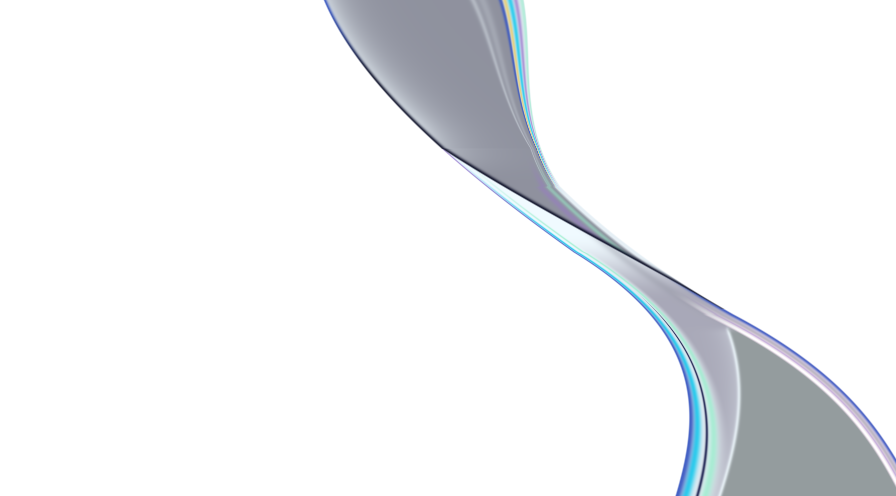
A WebGL 2 fragment shader for this background:

```glsl
#version 300 es
precision highp float;
// A twisted glass ribbon on white. Its left edge, fold and right edge are cubics
// in height; distances to them drive the grey body, the pale glows and the
// iridescent stripes that run along the rims.

uniform vec2 u_resolution;
out vec4 outColor;

const vec3 PAPER = vec3(1.0);
const vec3 SLATE = vec3(0.56, 0.57, 0.62);
const vec3 LAVENDER = vec3(0.66, 0.66, 0.72);
const vec3 SAGE = vec3(0.58, 0.61, 0.62);
const vec3 ICE = vec3(0.94, 0.98, 1.0);
const vec3 NAVY = vec3(0.07, 0.09, 0.28);
const vec3 BLUE = vec3(0.20, 0.32, 0.75);
const vec3 CYAN = vec3(0.15, 0.80, 0.93);
const vec3 MINT = vec3(0.60, 0.93, 0.80);
const vec3 VIOLET = vec3(0.60, 0.47, 0.80);
const vec3 GOLD = vec3(0.93, 0.80, 0.42);
const vec3 ROSE = vec3(0.93, 0.87, 0.92);

const float FOLD_TOP = 0.300;
const float FOLD_END = 0.622;
const float SEAM_TOP = 0.664;
const float RIM_WIDTH = 0.025;

// Cubic Bernstein curve over the span from a to b
float cubic(float y, float a, float b, vec4 c) {
  float t = (y - a) / (b - a), s = 1.0 - t;
  return dot(c, vec4(s * s * s, 3.0 * s * s * t, 3.0 * s * t * t, t * t * t));
}

// Horizontal places of the left edge, the fold and the right edge
vec3 edges(float y) {
  float left = y < 0.509
    ? cubic(y, 0.0, 0.509, vec4(0.653, 0.724, 0.919, 1.157))
    : cubic(y, 0.509, 1.0, vec4(1.157, 1.423, 1.411, 1.362));
  float right = y < 0.376
    ? cubic(y, 0.0, 0.376, vec4(1.056, 1.077, 1.045, 1.129))
    : y < 0.634
    ? cubic(y, 0.376, 0.634, vec4(1.129, 1.216, 1.326, 1.479))
    : cubic(y, 0.634, 1.0, vec4(1.479, 1.711, 1.786, 1.847));
  float fold = y < FOLD_TOP ? left : y > FOLD_END ? right
    : cubic(y, FOLD_TOP, FOLD_END, vec4(0.892, 1.056, 1.268, 1.455));
  return vec3(left, fold, right);
}

float stripe(float d, float center, float width) {
  float k = (d - center) / width;
  return exp(-k * k);
}

// Upper sheet: slate glass, glowing left rim, spectrum on the right
vec3 backSheet(float b, float r, float y) {
  float upper = 1.0 - smoothstep(0.24, 0.37, y);
  float w = max(0.047 * (1.0 - y / 0.37), 0.009);
  float u = r / w;
  vec3 c = mix(SLATE, ICE, 0.75 * upper * exp(-b / 0.032));
  c = mix(c, ICE, 0.35 * stripe(u, 2.15, 0.13) + 0.2 * stripe(u, 1.75, 0.2));
  c = mix(c, ICE, 0.85 * (1.0 - smoothstep(0.85, 1.05, u)));
  c = mix(c, BLUE, 0.8 * stripe(u, 0.98, 0.09));
  c = mix(c, GOLD, 0.8 * stripe(u, 0.80, 0.09));
  c = mix(c, CYAN, 0.9 * stripe(u, 0.58, 0.12));
  c = mix(c, VIOLET, 0.7 * stripe(u, 0.34, 0.10));
  c = mix(c, MINT, 0.6 * stripe(u, 0.08, 0.10));
  // Faint tinted streaks where the ribbon narrows
  float waist = smoothstep(0.31, 0.40, y);
  vec3 tinted = mix(SLATE, VIOLET, 0.45 * stripe(r, 0.028, 0.006));
  tinted = mix(tinted, MINT, 0.5 * stripe(r, 0.017, 0.004));
  tinted = mix(tinted, ICE, 0.9 * (1.0 - smoothstep(0.005, 0.012, r)));
  c = mix(c, tinted, waist);
  vec3 ink = mix(BLUE, NAVY * 0.5, smoothstep(0.0, 0.16, y));
  return mix(c, ink, 0.9 * stripe(b, 0.001, 0.0045));
}

// Lower sheet: bright near the fold, then two grey panels and a spectrum
vec3 frontSheet(float x, float y, float l, float r, float px) {
  float lower = smoothstep(0.58, 0.68, y);
  vec3 c = mix(ICE, LAVENDER, smoothstep(0.47, 0.61, y));
  c = mix(c, SLATE, 0.35 * (1.0 - lower) * stripe(r, 0.025, 0.008));
  float seam = cubic(max(y, SEAM_TOP), SEAM_TOP, 1.0, vec4(1.467, 1.509, 1.488, 1.451));
  float below = smoothstep(SEAM_TOP - 0.01, SEAM_TOP + 0.01, y);
  c = mix(c, ICE, 0.3 * below * exp(-abs(x - seam) / 0.025));
  c = mix(c, SAGE, below * smoothstep(-px, px, x - seam));
  c = mix(c, ICE, 0.75 * below * stripe(x, seam, 0.004));

  // Left spectrum fans out toward the bottom
  float w = mix(0.014, 0.07, smoothstep(0.5, 1.0, y));
  float u = l / w, on = smoothstep(0.30, 0.50, y);
  c = mix(c, ICE, on * 0.8 * (1.0 - smoothstep(0.7, 1.35, u)));
  c = mix(c, MINT, on * 0.75 * stripe(u, 0.82, 0.13));
  c = mix(c, CYAN, on * 0.95 * stripe(u, 0.28, 0.13));
  c = mix(c, NAVY, lower * 0.85 * stripe(u, 0.60, 0.045));
  c = mix(c, mix(VIOLET, BLUE, on), 0.9 * stripe(u, 0.04, 0.13));

  // Pale right rim with fine lines
  vec3 rim = mix(ROSE, SLATE, 0.5 * stripe(r, 0.011, 0.004));
  rim = mix(rim, VIOLET, 0.4 * stripe(r, 0.017, 0.002));
  rim = mix(rim, PAPER, stripe(r, RIM_WIDTH - 0.002, 0.003));
  c = mix(c, rim, lower * (1.0 - smoothstep(RIM_WIDTH, RIM_WIDTH + 0.005, r)));
  return mix(c, BLUE, 0.85 * smoothstep(0.53, 0.60, y) * stripe(r, 0.002, 0.004));
}

void main() {
  float px = 1.0 / u_resolution.y;
  float x = gl_FragCoord.x * px, y = 1.0 - gl_FragCoord.y * px;
  const float STEP = 0.002;
  vec3 slope = (edges(y + STEP) - edges(y - STEP)) / (2.0 * STEP);
  vec3 d = (x - edges(y)) / sqrt(1.0 + slope * slope);

  vec3 back = backSheet(max(d.y, 0.0), -d.z, y);
  vec3 front = frontSheet(x, y, d.x, -d.z, px);
  float isFront = y < FOLD_TOP ? 0.0 : y > FOLD_END ? 1.0 : smoothstep(px, -px, d.y);
  float cover = smoothstep(-px, px, min(d.x, -d.z));
  outColor = vec4(mix(PAPER, mix(back, front, isFront), cover), 1.0);
}
```
